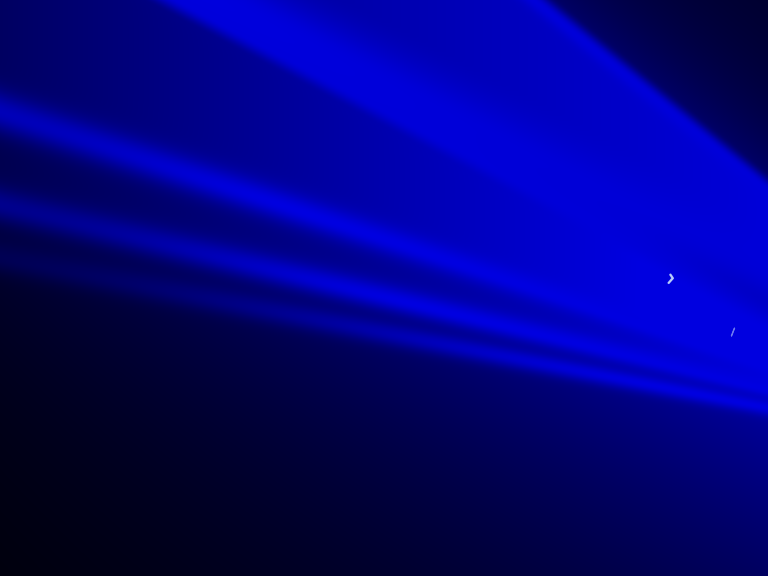
Reproduce this background procedurally as a Shadertoy shader.

```glsl
#define PEAK 0.88
#define RAY_EDGE vec2(1.772, 0.680)
#define WIDE_TOP vec2(1.260, 0.560)
#define WIDE_BOTTOM vec2(1.148, 0.441)
#define BEAM_HIGH vec2(0.806, 0.364)
#define BEAM_MID vec2(0.645, 0.324)
#define BEAM_LOW vec2(0.553, 0.292)
#define SPARK_COLOR vec3(0.72, 0.80, 0.98)

// Height above a line given by its heights at the left and right borders
float above(vec2 uv, vec2 ends) {
    return uv.y - mix(ends.x, ends.y, uv.x);
}

float softStep(float d, float blur) {
    return smoothstep(-blur, blur, d);
}

// Blend a soft beam of light into the haze
float addBeam(float level, float d, float width, float strength) {
    float t = d / width;
    return mix(level, strength, exp(-t * t));
}

float segmentDistance(vec2 p, vec2 a, vec2 b) {
    vec2 ab = b - a;
    float t = clamp(dot(p - a, ab) / dot(ab, ab), 0.0, 1.0);
    return length(p - a - ab * t);
}

float spark(vec2 p, vec2 a, vec2 b, float radius) {
    return 1.0 - smoothstep(radius * 0.4, radius * 1.6, segmentDistance(p, a, b));
}

void mainImage(out vec4 fragColor, in vec2 fragCoord) {
    vec2 uv = fragCoord / iResolution.xy;
    float x = uv.x;

    float ray = above(uv, RAY_EDGE);
    float wideTop = above(uv, WIDE_TOP);
    float wideBottom = above(uv, WIDE_BOTTOM);
    float high = above(uv, BEAM_HIGH);
    float mid = above(uv, BEAM_MID);
    float low = above(uv, BEAM_LOW);

    // Haze between the beams, stacked from the floor upward
    float level = (0.18 + 0.44 * x) * exp(min(low, 0.0) * mix(2.2, 1.7, x));
    level = mix(level, 0.24 + 0.42 * x, softStep(low, 0.012));
    level = mix(level, 0.31 + 0.54 * x, softStep(mid, 0.015));
    level = mix(level, min(0.38 + 0.60 * x, PEAK), softStep(high, 0.018));
    level = mix(level, PEAK - 0.03, softStep(wideBottom, 0.016));
    level = mix(level, 0.52 + 0.33 * x, softStep(wideTop, 0.060));
    level = mix(level, 0.15 + 0.27 * exp(-max(ray, 0.0) * 6.0), softStep(ray, 0.022));

    // Bright core and faint shaded streak of the wide beam
    level = addBeam(level, wideBottom - 0.05, 0.035, mix(PEAK, 0.83, x));
    level = mix(level, addBeam(level, wideBottom - 0.035, 0.025, 0.78),
                smoothstep(0.82, 1.0, x));

    // Narrow beams brighten and tighten toward the right
    float glowHigh = mix(0.72, PEAK, smoothstep(0.0, 0.4, x));
    float glowMid = mix(0.55, PEAK, smoothstep(0.0, 0.55, x));
    float glowLow = mix(0.31, PEAK, smoothstep(-0.1, 0.90, x));
    level = addBeam(level, high, mix(0.036, 0.016, x), glowHigh);
    level = addBeam(level, mid, mix(0.031, 0.017, x), glowMid);
    level = addBeam(level, low, mix(0.027, 0.014, x), glowLow);
    level = addBeam(level, ray + 0.014, 0.018, PEAK - 0.03);

    vec3 color = vec3(0.0, 0.0, level);

    // Two tiny glints
    vec2 p = uv * vec2(4.0 / 3.0, 1.0);
    vec2 hook = vec2(1.168, 0.517);
    float glint = spark(p, hook, hook + vec2(-0.007, -0.008), 0.0020);
    glint = max(glint, spark(p, hook, hook + vec2(-0.004, 0.006), 0.0020));
    glint = max(glint, 0.6 * spark(p, vec2(1.270, 0.417), vec2(1.275, 0.430), 0.0014));
    color = mix(color, SPARK_COLOR, glint);

    fragColor = vec4(color, 1.0);
}
```
